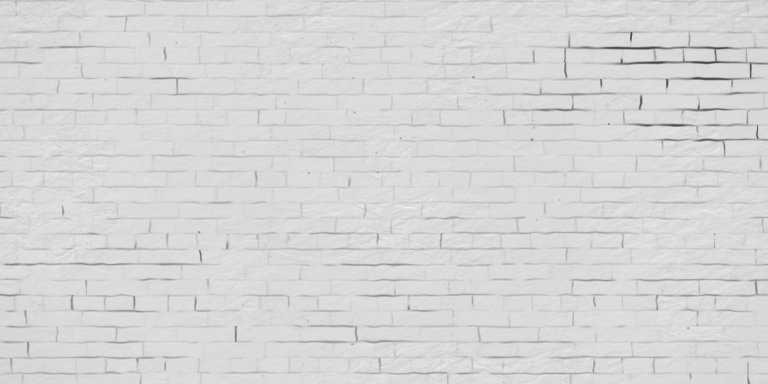
A WebGL 2 fragment shader for this texture:

```glsl
#version 300 es
precision highp float;
// White painted brick wall: broken faint joints, worn dark patches, crinkled paint and pits.
uniform vec2 u_resolution;
out vec4 outColor;

float hash(vec2 p) {
  vec3 q = fract(vec3(p.xyx) * vec3(0.1031, 0.1030, 0.0973));
  q += dot(q, q.yzx + 33.33);
  return fract((q.x + q.y) * q.z);
}

float noise(vec2 p) {
  vec2 i = floor(p), f = fract(p);
  f = f * f * (3.0 - 2.0 * f);
  return mix(mix(hash(i), hash(i + vec2(1, 0)), f.x),
             mix(hash(i + vec2(0, 1)), hash(i + vec2(1, 1)), f.x), f.y);
}

float fbm(vec2 p) {
  float sum = 0.0, amp = 0.5;
  for (int i = 0; i < 4; i++) {
    sum += amp * noise(p);
    p = mat2(1.6, 1.2, -1.2, 1.6) * p + 7.3;
    amp *= 0.5;
  }
  return sum;
}

// Soft elliptical patch, 1 inside and 0 outside
float patchMask(vec2 p, vec2 center, vec2 radii) {
  return 1.0 - smoothstep(0.75, 1.15, length((p - center) / radii));
}

// Antialiased line from the distance to its axis
float stroke(float d, float halfWidth, float aa) {
  return 1.0 - smoothstep(halfWidth - aa, halfWidth + aa, abs(d));
}

// Height of the crinkled paint
float paintHeight(vec2 p) {
  float bend = fbm(p * 14.0);
  return fbm(p * vec2(30.0, 55.0) + 4.0 * bend);
}

void main() {
  vec2 p = gl_FragCoord.xy / u_resolution.y;
  float aa = 0.75 / u_resolution.y;

  // Courses, slightly wavy
  float courses = 24.77;
  float level = p.y * courses - 0.71;
  level += 0.1 * (noise(p * vec2(5.0, 24.0)) - 0.5) + 0.1 * (noise(p * vec2(38.0, 30.0)) - 0.5);
  float row = floor(level), bed = round(level);
  float bedDist = (level - bed) / courses;

  // Every fourth course is headers, the others are staggered stretchers
  bool header = mod(row, 4.0) < 0.5;
  float brickWidth = header ? 0.0795 : 0.159;
  float along = p.x / brickWidth + (header ? 0.55 : 0.5 * mod(row, 2.0) + 0.2 * hash(vec2(row, 4.0)));
  float joint = round(along);
  vec2 jointId = vec2(joint, row + 40.0);
  float headDist = (along - joint - 0.16 * (hash(jointId) - 0.5)) * brickWidth;
  headDist += 0.005 * (noise(p * 60.0) - 0.5);

  // Where the paint has worn out of the joints
  vec2 q = p + 0.08 * (vec2(noise(p * 8.0), noise(p * 8.0 + 31.0)) - 0.5);
  float bare = max(patchMask(q, vec2(1.69, 0.785), vec2(0.33, 0.135)),
                   0.8 * patchMask(q, vec2(1.92, 0.62), vec2(0.13, 0.07)));
  float thin = max(0.75 * patchMask(q, vec2(0.27, 0.82), vec2(0.26, 0.09)),
                   smoothstep(0.54, 0.3, p.y) * (0.4 + 0.5 * noise(p * 3.0)));

  // Darkness of each joint, broken up along its length
  float bedVary = noise(vec2(p.x * 7.0, bed * 7.3 + 90.0));
  float broken = smoothstep(0.2, 0.6, noise(vec2(p.x * 34.0, bed * 5.7 + 20.0)) * 0.6
               + noise(vec2(p.x * 13.0, bed * 3.3 + 50.0)) * 0.4);
  float bedInk = (0.03 + 0.2 * bedVary + 0.36 * thin * smoothstep(0.25, 0.85, bedVary)) * broken
               + 0.75 * bare * smoothstep(0.1, 0.65, bedVary) * (0.5 + 0.5 * broken);
  float headVary = hash(jointId + 17.0);
  float headInk = 0.02 + 0.1 * headVary + 0.42 * thin * smoothstep(0.3, 1.0, headVary)
                + 0.7 * bare * smoothstep(0.15, 0.7, headVary);
  headInk += 0.15 * step(0.96, headVary);
  headInk *= 0.1 + 1.3 * smoothstep(0.2, 0.8, noise(p * 42.0 + 9.0));
  float lineWidth = 0.0013 + 0.0016 * noise(p * 28.0 + 60.0);
  float lines = max(bedInk * stroke(bedDist, lineWidth + 0.0005 * bare, aa + 0.0008),
                    headInk * stroke(headDist, lineWidth, aa + 0.0008));

  // Painted surface, lit from above, with patches of rougher paint
  float slope = paintHeight(p) - paintHeight(p + vec2(-0.002, 0.004));
  float crinkle = 0.4 + 0.8 * smoothstep(0.4, 0.65, noise(p * 5.0 + 5.0));
  float shade = 0.861 + 0.14 * slope * crinkle;
  shade += 0.014 * (fbm(p * 3.0) - 0.5) + 0.008 * (hash(vec2(row, floor(along))) - 0.5);
  shade += 0.012 * (noise(p * 230.0) - 0.5);
  shade -= 0.018 * smoothstep(0.75, 1.1, length((p - vec2(1.0, 0.5)) * vec2(0.9, 1.2)));

  // Flaked wrinkles: short thin creases, only in the rough patches
  float crease = paintHeight(p * 0.8 + 4.0) - 0.5;
  shade -= 0.035 * (1.0 - smoothstep(0.0, 0.03, abs(crease))) * smoothstep(0.55, 0.75, noise(p * 11.0 + 3.0));

  // Soft shadow around the joints and a bright upper arris
  shade -= 0.03 * exp(-abs(bedDist) * 260.0) * (0.2 + bedVary + bare) * (0.4 + 0.6 * broken);
  shade -= 0.015 * exp(-abs(headDist) * 300.0);
  shade += 0.018 * broken * stroke(bedDist + 0.0055, 0.0012, aa + 0.001);

  // Sparse pits, mostly along the joints
  vec2 cell = floor(p * 32.0);
  vec2 pit = (cell + 0.25 + 0.5 * vec2(hash(cell + 3.0), hash(cell + 8.0))) / 32.0;
  float pitSize = 0.0005 + 0.003 * hash(cell + 51.0);
  float pits = step(0.965, hash(cell + 70.0)) * stroke(length((q - p) * 0.1 + p - pit), pitSize, aa);
  pits *= 0.1 + 0.9 * exp(-abs(bedDist) * 160.0);

  vec3 color = shade * vec3(0.997, 0.998, 1.006);
  color = mix(color, vec3(0.24, 0.24, 0.25), clamp(max(lines, 0.7 * pits), 0.0, 0.9));
  outColor = vec4(color, 1.0);
}
```
